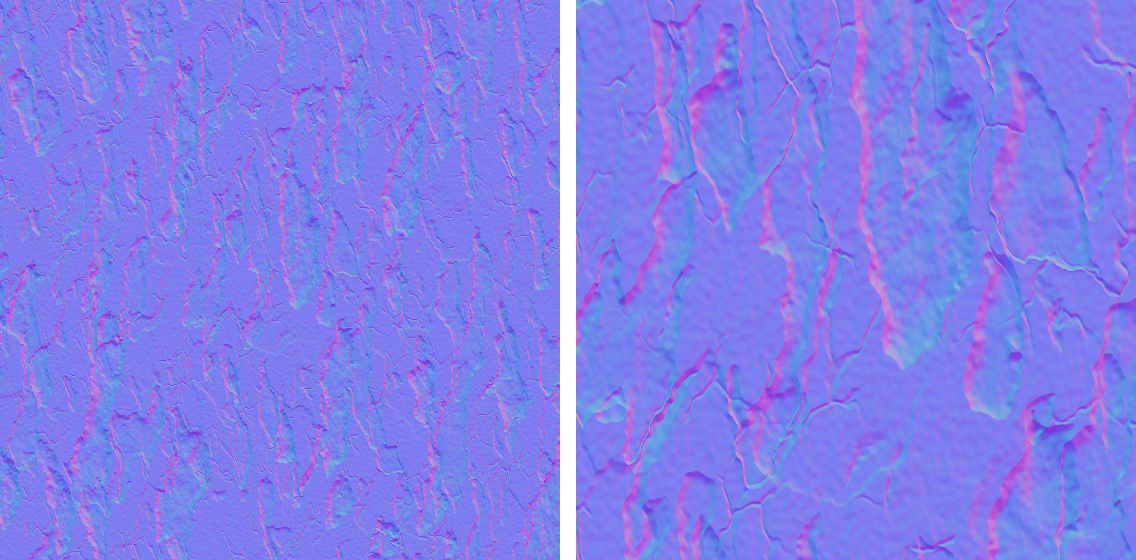
Left: the whole. Right: its middle third, enlarged.
Give the GLSL for this texture map, as a Shadertoy shader.

```glsl
// Tangent-space normal map of cracked tree bark: long upright grooves between
// frayed plates. A height field is built from warped gradient noise and cells,
// then its slope is turned into the usual violet, pink and cyan tints.

vec2 hash2(vec2 cell) {
    vec3 q = fract(cell.xyx * vec3(0.1031, 0.1030, 0.0973));
    q += dot(q, q.yzx + 33.33);
    return fract((q.xx + q.yz) * q.zy);
}

// Gradient noise, roughly -1 to 1
float gradientNoise(vec2 p) {
    vec2 i = floor(p), f = p - i;
    vec2 u = f * f * f * (f * (f * 6.0 - 15.0) + 10.0);
    vec2 e = vec2(0.0, 1.0);
    float a = dot(hash2(i) * 2.0 - 1.0, f);
    float b = dot(hash2(i + e.yx) * 2.0 - 1.0, f - e.yx);
    float c = dot(hash2(i + e.xy) * 2.0 - 1.0, f - e.xy);
    float d = dot(hash2(i + e.yy) * 2.0 - 1.0, f - e.yy);
    return 1.6 * mix(mix(a, b, u.x), mix(c, d, u.x), u.y);
}

float fbm(vec2 p) {
    float sum = 0.0, gain = 0.6;
    for (int k = 0; k < 4; k++) {
        sum += gain * gradientNoise(p);
        p = p * 2.03 + 17.3;
        gain *= 0.51;
    }
    return sum;
}

// x: random level per cell with softened steps, y: distance to the cell border
vec2 cells(vec2 p, float sharpness) {
    vec2 base = floor(p);
    float total = 0.0, level = 0.0, nearest = 9.0, second = 9.0;
    for (int y = -1; y <= 1; y++)
    for (int x = -1; x <= 1; x++) {
        vec2 id = base + vec2(x, y);
        float d = length(id + 0.1 + 0.8 * hash2(id + 51.0) - p);
        float w = exp(-sharpness * d * d);
        total += w;
        level += w * hash2(id + 113.0).x;
        second = min(second, max(nearest, d));
        nearest = min(nearest, d);
    }
    return vec2(level / total, second - nearest);
}

// Depth 0 on the plate to 1 in the groove: sharp lip, soft foot
float groove(float field, float threshold, float wall) {
    float t = 1.0 - clamp((threshold - field) / wall, 0.0, 1.0);
    return 1.0 - t * t * t;
}

// x: bark height in canvas units, y: how much of the point is groove floor
vec2 bark(vec2 p) {
    // Bend the grain, then fray its edges
    vec2 q = p;
    q.x += 0.04 * gradientNoise(p * vec2(3.0, 4.0)) - 0.01 * p.y;
    q += vec2(0.013, 0.032) * vec2(fbm(p * vec2(26.0, 19.0)),
                                   fbm(p * vec2(23.0, 19.0) + 40.0));

    // Chips shift the groove outlines, which cuts their ends off abruptly
    vec2 chips = cells(q * vec2(17.0, 7.5), 50.0);
    float shift = 0.6 * (chips.x - 0.5);
    float deep = groove(gradientNoise(q * vec2(14.0, 3.8) + 5.0) + shift, -0.28, 0.20);
    float shallow = groove(gradientNoise(q * vec2(27.0, 7.0) + 31.0) - shift, -0.26, 0.19);
    float nick = groove(gradientNoise(q * vec2(43.0, 13.0) + 77.0) + 0.5 * shift, -0.34, 0.20);
    float hollow = max(deep, 0.6 * shallow);

    // Thin broken cracks on the plates
    float border = cells(q * vec2(31.0, 19.0) + 70.0, 8.0).y;
    float broken = smoothstep(-0.05, 0.2, gradientNoise(p * vec2(17.0, 15.0) + 90.0));
    float crack = (1.0 - smoothstep(0.0, 0.10, border)) * broken * (1.0 - hollow);

    // Fibres everywhere, lumps on the groove floor
    float fibre = 0.00055 * gradientNoise(p * vec2(210.0, 150.0))
                + 0.0007 * gradientNoise(q * vec2(85.0, 32.0) + 12.0);
    float lumps = 0.0085 * hollow * fbm(p * vec2(34.0, 20.0) + 60.0);

    float height = 0.0045 * chips.x - 0.016 * deep - 0.0085 * shallow * (1.0 - 0.5 * deep)
                 - 0.0045 * nick - 0.0019 * crack + fibre + lumps;
    return vec2(height, hollow);
}

// Slope to colour; pink and purple sides reach further than cyan ones
vec3 normalTint(vec2 slope) {
    const vec3 FLAT_TINT = vec3(0.49, 0.49, 0.945);
    const vec2 REACH_NEGATIVE = vec2(0.16, 0.29);
    const vec2 REACH_POSITIVE = vec2(0.30, 0.21);
    vec2 n = slope * inversesqrt(1.0 + dot(slope, slope));
    vec2 lean = n * mix(REACH_NEGATIVE, REACH_POSITIVE, step(0.0, n));
    return FLAT_TINT + vec3(lean, -0.34 * length(lean));
}

void mainImage(out vec4 fragColor, in vec2 fragCoord) {
    const float STEP = 0.0007;
    const float SKEW = 0.25;
    const vec2 FLOOR_TILT = vec2(-0.16, 0.16);
    vec2 p = fragCoord / iResolution.y;

    // Central differences
    vec2 e = vec2(STEP, 0.0);
    vec2 left = bark(p - e.xy), right = bark(p + e.xy);
    vec2 below = bark(p - e.yx), above = bark(p + e.yx);
    vec2 slope = vec2(left.x - right.x, below.x - above.x) / (2.0 * STEP);

    // Right-facing walls also face down; groove floors lean up and to the left
    slope.y -= SKEW * slope.x;
    float hollow = 0.25 * (left.y + right.y + below.y + above.y);
    slope += FLOOR_TILT * hollow;

    fragColor = vec4(normalTint(slope), 1.0);
}
```
